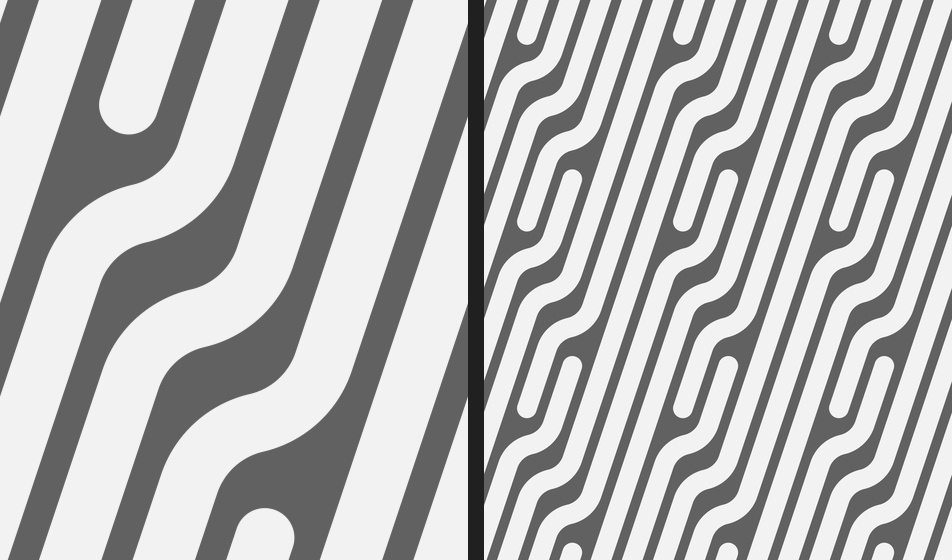
Left, the tile; right, the same tile 3 across and 3 down.
Write a WebGL 2 fragment shader that draws this pattern.

```glsl
#version 300 es
precision highp float;
// Slanted light bands on grey; three of every five step sideways in an S-bend,
// and the bands beside the outer bends end in round caps. Each bend is a distance
// to two mirrored arcs with straight tails, copied over a wrapping tile.

// Lengths are in band periods: the tile is five periods wide.
#define TILE vec2(5.0, 5.981)
#define SLANT_SHIFT 2.0          // whole periods crossed per tile height
#define LIGHT_SHARE 0.6667       // light part of one period
#define CENTER vec2(2.113, 2.582)
#define BEND_DROP 1.1176         // height between neighbouring bends
#define BEND_RADIUS 0.993
#define CAP_ABOVE 2.815          // tail from the first bend up to its cap
#define CAP_BELOW 2.884          // tail from the last bend down to its cap
#define LONG_TAIL 6.5            // tails that overlap the next bend
#define LIGHT vec3(0.95)
#define GREY vec3(0.38)

uniform vec2 u_resolution;
out vec4 fragColor;

// Distance to the center line of a bend; p.x is across the band, p.y along it.
float bendDistance(vec2 p, float halfShift, float tailUp, float tailDown) {
  float cosTurn = 1.0 - halfShift / BEND_RADIUS;
  float sinTurn = sqrt(1.0 - cosTurn * cosTurn);
  float arcLength = BEND_RADIUS * sinTurn;
  float tail = tailUp;

  // The lower half is the upper half turned by 180 degrees.
  if (dot(p, vec2(sinTurn, cosTurn)) < 0.0) {
    p = -p;
    tail = tailDown;
  }
  if (p.y > arcLength) {
    return length(vec2(p.x - halfShift, max(p.y - tail, 0.0)));
  }
  vec2 arcCenter = vec2(halfShift - BEND_RADIUS, arcLength);
  return abs(length(p - arcCenter) - BEND_RADIUS);
}

void main() {
  vec2 position = gl_FragCoord.xy / u_resolution * TILE;
  float pixel = max(TILE.x / u_resolution.x, TILE.y / u_resolution.y);

  // Band frame
  float slope = SLANT_SHIFT / TILE.y;
  vec2 along = normalize(vec2(slope, 1.0));
  vec2 across = vec2(along.y, -along.x);
  float halfShift = 0.5 * along.y;
  float halfWidth = LIGHT_SHARE * halfShift;
  vec2 bendStep = vec2(1.0, 0.0) - BEND_DROP * vec2(slope, 1.0);

  // Nearest of three bends and their wrapped copies
  float nearest = 100.0;
  for (int k = -1; k <= 1; k++) {
    float tailUp = k == -1 ? CAP_ABOVE : LONG_TAIL;
    float tailDown = k == 1 ? CAP_BELOW : LONG_TAIL;
    vec2 offset = position - CENTER - float(k) * bendStep;
    offset -= TILE * round(offset / TILE);
    for (int j = -1; j <= 1; j++) {
      for (int i = -1; i <= 1; i++) {
        vec2 p = offset + TILE * vec2(i, j);
        vec2 local = vec2(dot(p, across), dot(p, along));
        nearest = min(nearest, bendDistance(local, halfShift, tailUp, tailDown));
      }
    }
  }

  // Flat colours with a smooth edge
  float edge = nearest - halfWidth;
  float cover = 1.0 - smoothstep(-0.7 * pixel, 0.7 * pixel, edge);
  fragColor = vec4(mix(GREY, LIGHT, cover), 1.0);
}
```
